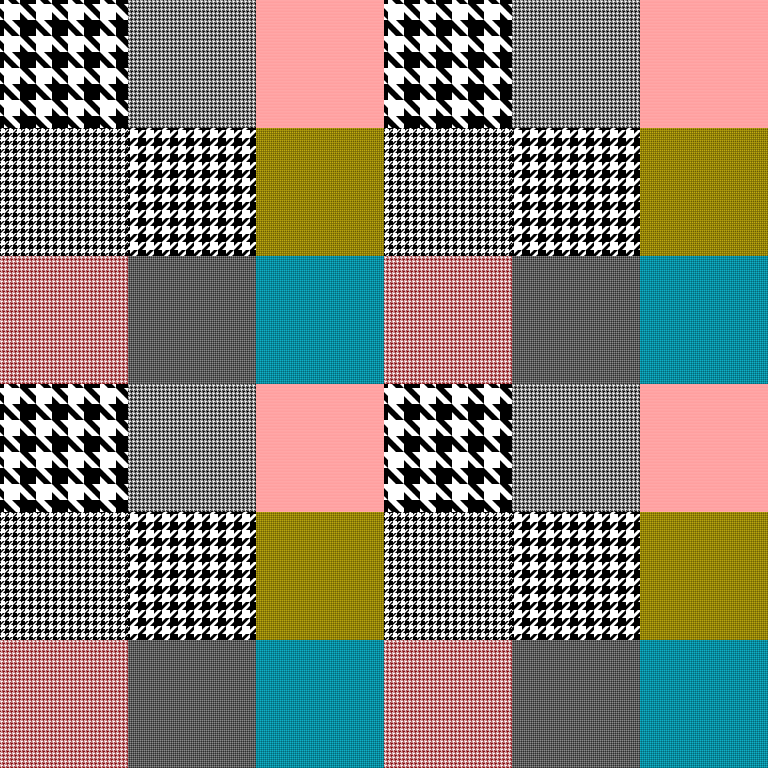
Write a WebGL 1 fragment shader that draws this pattern.

```glsl
precision highp float;
// Patchwork of houndstooth swatches: a three by three set at several weave scales, repeated twice each way.

uniform vec2 u_resolution;

const float PATCHES = 6.0;      // patches along each side
const float SET_SIZE = 3.0;     // patches along one repeating set
const float YARN_SHIFT = 0.125; // where the light yarn starts, in weave repeats
const int SAMPLES = 4;          // antialiasing samples per axis

const vec3 WHITE = vec3(1.0);
const vec3 BLACK = vec3(0.0);

// 1 on light yarn, 0 on dark; slant is +1 or -1 for the twill direction.
float houndstooth(vec2 p, float slant) {
  vec2 q = fract(p - YARN_SHIFT);
  vec2 lightYarn = 1.0 - step(0.5, q);
  float weftOnTop = step(0.5, fract(2.0 * (q.x - slant * q.y)));
  return mix(lightYarn.x, lightYarn.y, weftOnTop);
}

// One patch: two yarn colours woven with a number of repeats per side.
vec3 weave(vec2 p, float repeats, float slant, vec3 dark, vec3 light) {
  return mix(dark, light, houndstooth(p * repeats, slant));
}

// Choose the swatch by its column and row in the set, counted from the top left.
vec3 swatch(vec2 slot, vec2 p) {
  if (slot.y < 0.5) {
    if (slot.x < 0.5) return weave(p, 4.0, 1.0, BLACK, WHITE);
    if (slot.x < 1.5) return weave(p, 32.0, 1.0, BLACK, WHITE);
    return weave(p, 128.0, 1.0, vec3(1.0, 0.58, 0.58), vec3(1.0, 0.70, 0.70));
  }
  if (slot.y < 1.5) {
    if (slot.x < 0.5) return weave(p, 16.0, -1.0, BLACK, WHITE);
    if (slot.x < 1.5) return weave(p, 8.0, -1.0, BLACK, WHITE);
    return weave(p, 64.0, 1.0, vec3(0.30, 0.26, 0.0), vec3(0.86, 0.77, 0.08));
  }
  if (slot.x < 0.5) return weave(p, 32.0, 1.0, vec3(0.53, 0.02, 0.04), WHITE);
  if (slot.x < 1.5) return weave(p, 64.0, 1.0, BLACK, vec3(0.72));
  return weave(p, 64.0, 1.0, vec3(0.0, 0.27, 0.32), vec3(0.08, 0.83, 0.93));
}

// Colour of the quilt at a canvas position measured from the top left.
vec3 quilt(vec2 uv) {
  vec2 grid = uv * PATCHES;
  return swatch(mod(floor(grid), SET_SIZE), fract(grid));
}

void main() {
  vec3 sum = vec3(0.0);
  for (int j = 0; j < SAMPLES; j++) {
    for (int i = 0; i < SAMPLES; i++) {
      vec2 jitter = (vec2(float(i), float(j)) + 0.5) / float(SAMPLES) - 0.5;
      vec2 uv = (gl_FragCoord.xy + jitter) / u_resolution;
      sum += quilt(vec2(uv.x, 1.0 - uv.y));
    }
  }
  gl_FragColor = vec4(sum / float(SAMPLES * SAMPLES), 1.0);
}
```
